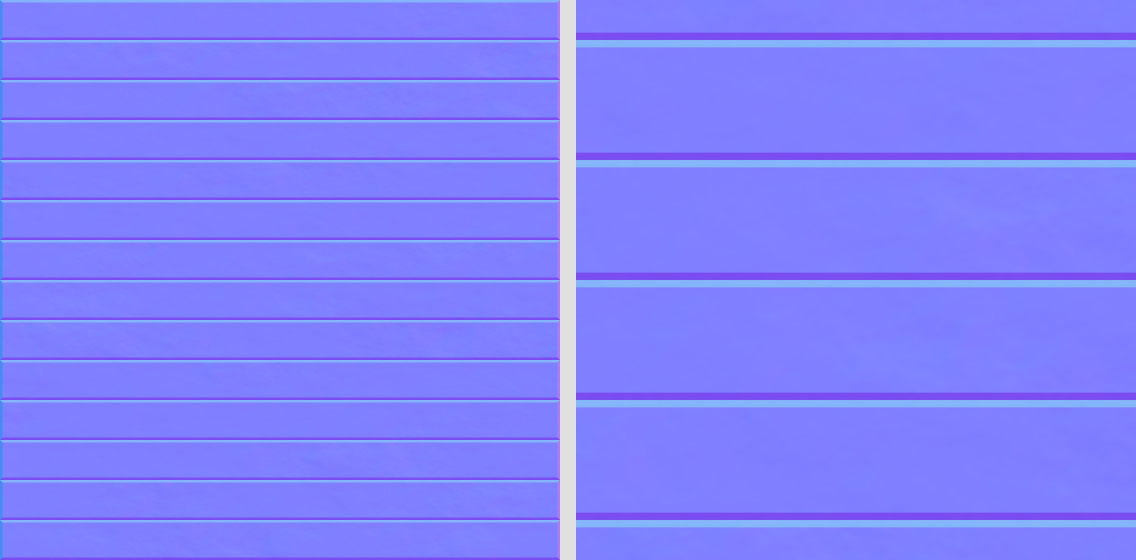
Left: the whole. Right: its middle third, enlarged.
This texture map is drawn by a WebGL 1 fragment shader. Its source:

```glsl
precision highp float;
// Tangent-space normal map of fourteen horizontal boards with bevelled edges.
// Bevels come from distances to the board sides; the faint worn surface is
// the slope of a fractal noise height field, shifted for every board.

uniform vec2 u_resolution;

float hash(vec2 p) {
    vec3 q = fract(vec3(p.xyx) * 0.1031);
    q += dot(q, q.yzx + 33.33);
    return fract((q.x + q.y) * q.z);
}

float valueNoise(vec2 p) {
    vec2 i = floor(p);
    vec2 f = fract(p);
    f = f * f * f * (f * (f * 6.0 - 15.0) + 10.0);
    return mix(mix(hash(i), hash(i + vec2(1.0, 0.0)), f.x),
               mix(hash(i + vec2(0.0, 1.0)), hash(i + vec2(1.0, 1.0)), f.x), f.y);
}

// Surface height: broad dents plus finer, weaker grain.
float surfaceHeight(vec2 p) {
    float height = 0.0;
    float amplitude = 1.0;
    for (int octave = 0; octave < 5; octave++) {
        height += amplitude * valueNoise(p);
        p = mat2(1.6, 1.2, -1.2, 1.6) * p + 17.3;
        amplitude *= 0.46;
    }
    return height;
}

void main() {
    vec2 uv = gl_FragCoord.xy / u_resolution;
    float pixel = 1.0 / min(u_resolution.x, u_resolution.y);
    float boards = 14.0;
    float bevelWidth = 0.0044;

    // Worn face: height slope, stronger in scattered patches.
    float board = floor(uv.y * boards);
    vec2 p = uv * vec2(13.0, 19.0) + vec2(hash(vec2(board, 4.0)), hash(vec2(board, 9.0))) * 60.0;
    float h = surfaceHeight(p);
    vec2 slope = vec2(surfaceHeight(p + vec2(0.06, 0.0)) - h,
                      surfaceHeight(p + vec2(0.0, 0.06)) - h) / 0.06;
    float patches = smoothstep(0.35, 0.85, valueNoise(uv * vec2(5.0, 9.0) + board * 3.7));
    vec2 wear = -slope * mix(0.005, 0.011, patches);
    vec3 color = vec3(vec2(0.5) + wear, 1.0);

    // Signed distance to the nearest joint, and distance to the outer sides.
    float joint = (fract(uv.y * boards + 0.5) - 0.5) / boards;
    float jointDistance = abs(joint);
    float sideDistance = min(uv.x, 1.0 - uv.x);

    // Light upper lip below each joint, violet lower lip above it.
    vec3 lip = mix(vec3(0.52, 0.71, 0.98), vec3(0.48, 0.30, 0.94),
                   smoothstep(-0.6 * pixel, 0.6 * pixel, joint));
    vec3 side = mix(vec3(0.28, 0.54, 0.95), vec3(0.71, 0.47, 0.96), step(0.5, uv.x));

    // Mitre the lips into the sides at the board corners.
    float mitre = smoothstep(-pixel, pixel, jointDistance - sideDistance);
    vec3 bevel = mix(lip, side, mitre) + vec3(wear * 0.5, 0.0);
    float edge = min(jointDistance, sideDistance);
    float bevelMask = 1.0 - smoothstep(bevelWidth - 0.6 * pixel, bevelWidth + 0.6 * pixel, edge);

    gl_FragColor = vec4(mix(color, bevel, bevelMask), 1.0);
}
```
